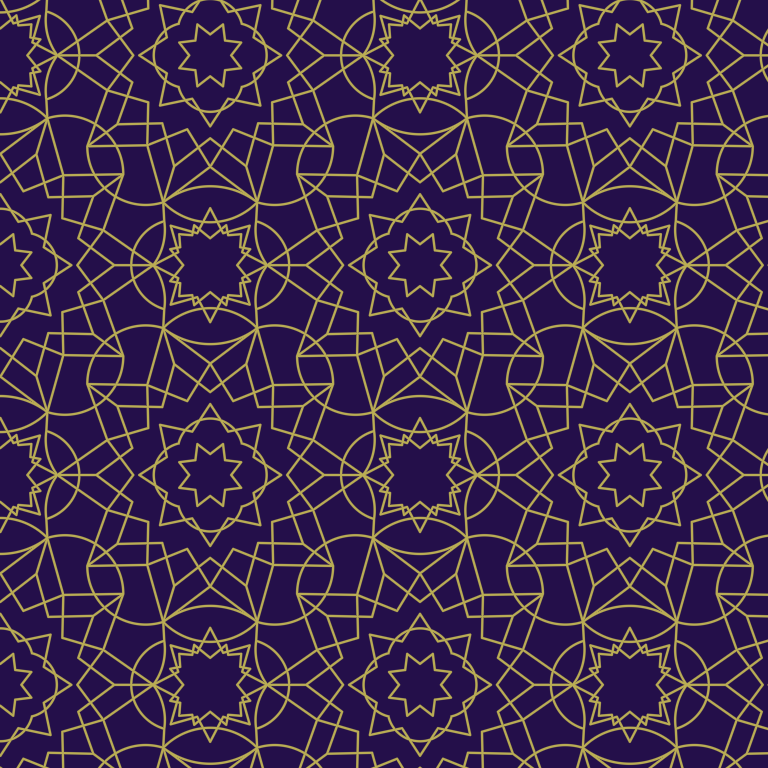
Give the GLSL for this pattern, as a Shadertoy shader.

```glsl
// Interlaced line lattice: two kinds of rosette alternate on a checkerboard.
// Mirrors and a half turn fold the plane into one triangle, where the strands
// are measured as segments and arcs, then stroked in gold on deep violet.

#define CELL 0.2732               // rosette spacing, in canvas heights
#define SIDE 210.0                // rosette spacing, in design units
#define ORIGIN vec2(0.5469, 0.3815)
#define HALF_LINE 1.2             // half stroke, in design units
#define GROUND vec3(0.14, 0.06, 0.29)
#define GOLD vec3(0.73, 0.68, 0.33)
#define KNOT vec2(47.0, 63.0)     // where lens, swirl and lace meet
#define HUB vec2(123.0, 119.0)    // inner end of the swirl

float segment(vec2 p, vec2 a, vec2 b) {
    vec2 ab = b - a;
    return length(p - a - ab * clamp(dot(p - a, ab) / dot(ab, ab), 0.0, 1.0));
}

// Circular arc from a to b, rising by 'rise' to the left of the chord
float arc(vec2 p, vec2 a, vec2 b, float rise) {
    vec2 chord = b - a;
    float h = 0.5 * length(chord);
    vec2 n = vec2(-chord.y, chord.x) / (2.0 * h);
    float r = (h * h + rise * rise) / (2.0 * rise);
    vec2 d = p - 0.5 * (a + b) - n * (rise - r);
    if (dot(d, n) >= length(d) * (r - rise) / r) return abs(length(d) - r);
    return min(length(p - a), length(p - b));
}

// Straight lace and swirl between the rosettes
float lace(vec2 p) {
    vec2 loop[13] = vec2[13](
        vec2(0, 98.5), KNOT, vec2(36, 99), vec2(48, 142), vec2(93, 141),
        vec2(78, 183), vec2(114, 210), vec2(153, 210), vec2(103, 175),
        vec2(62, 163), vec2(63, 120), vec2(23, 136), vec2(0, 98.5));
    vec2 brace[5] = vec2[5](
        KNOT, vec2(63, 120), HUB, vec2(103, 175), vec2(77, 210));
    float d = arc(p, HUB, KNOT, 24.0);
    for (int i = 0; i < 12; i++) d = min(d, segment(p, loop[i], loop[i + 1]));
    for (int i = 0; i < 4; i++) d = min(d, segment(p, brace[i], brace[i + 1]));
    d = min(d, segment(p, HUB, vec2(93, 141)));
    return min(d, segment(p, vec2(0, 127), vec2(36, 99)));
}

// Rosette ringed by lenses, with a jagged double star inside
float lensRosette(vec2 p) {
    vec2 knotLeft = KNOT * vec2(-1, 1);
    vec2 shoulder = vec2(46, 44);
    vec2 tip = vec2(57, 0);
    float d = min(arc(p, knotLeft, KNOT, 16.0), arc(p, KNOT, knotLeft, 20.0));
    d = min(d, arc(p, shoulder, shoulder * vec2(1, -1), 33.0));
    d = min(d, arc(p, tip, shoulder, 4.5));
    d = min(d, segment(p, KNOT, shoulder));

    vec2 s = vec2(max(p.x, p.y), min(p.x, p.y));
    d = min(d, segment(s, tip, vec2(32, 13)));
    d = min(d, segment(s, vec2(32, 13), vec2(39.5)));
    d = min(d, segment(s, vec2(27, 0), vec2(40, 16)));
    d = min(d, segment(s, vec2(40, 16), vec2(30, 18)));
    return min(d, segment(s, vec2(30, 18), vec2(31)));
}

// Two eight-pointed stars with a four-lobed ring
float starRosette(vec2 p) {
    p = abs(p);
    vec2 s = vec2(max(p.x, p.y), min(p.x, p.y));
    float d = abs(length(s - vec2(24, 0)) - 32.5);

    float eighth = radians(22.5);
    float angle = eighth - abs(atan(s.y, s.x) - eighth);
    vec2 w = length(s) * vec2(cos(angle), sin(angle));
    vec2 ray = vec2(cos(eighth), sin(eighth));
    d = min(d, segment(w, vec2(71, 0), 47.0 * ray));
    return min(d, segment(w, vec2(21, 0), 33.5 * ray));
}

void mainImage(out vec4 fragColor, in vec2 fragCoord) {
    float unitsPerCanvas = SIDE / CELL;
    vec2 p = (fragCoord / iResolution.y - ORIGIN) * unitsPerCanvas;

    // Mirror into a quadrant, then half turn into a triangle
    p = abs(mod(p + SIDE, 2.0 * SIDE) - SIDE);
    if (p.x + p.y > SIDE) p = SIDE - p;

    float d = min(lace(p), lace(SIDE - p));
    d = min(d, lensRosette(p));
    d = min(d, starRosette(p - (p.x > p.y ? vec2(SIDE, 0) : vec2(0, SIDE))));

    // Antialiased stroke
    float soft = 0.75 * unitsPerCanvas / iResolution.y;
    float line = 1.0 - smoothstep(HALF_LINE - soft, HALF_LINE + soft, d);
    fragColor = vec4(mix(GROUND, GOLD, line), 1.0);
}
```
